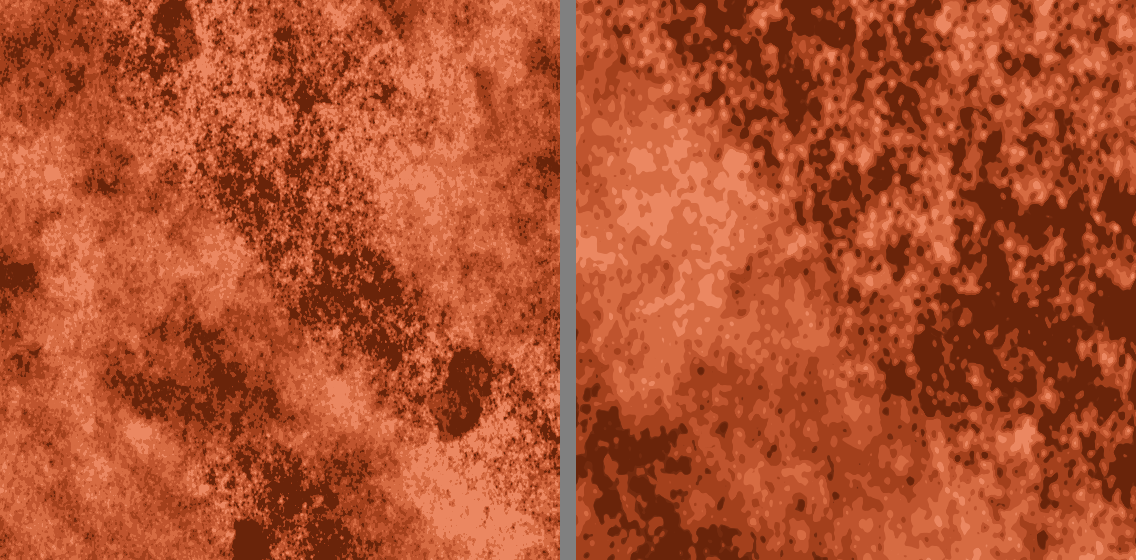
Left, the full canvas; right, a detail of the centre.
A WebGL 2 fragment shader for this texture:

```glsl
#version 300 es
precision highp float;

uniform vec2 u_resolution;
out vec4 fragColor;

#define BASE_SCALE 4.0      // broad light and dark areas
#define PATCH_SCALE 10.0    // medium patches
#define HOLLOW_SCALE 9.0    // solid dark hollows
#define CHIP_SCALE 105.0    // flakes of the surface
#define GRAIN_SCALE 240.0   // finest grains
#define SMOOTH_GRAIN 0.85   // grain strength on worn areas
#define ROUGH_GRAIN 2.0     // grain strength on broken areas
#define HOLLOW_DEPTH 2.1
#define CRACK_DEPTH 0.7
#define CONTRAST 0.92
#define BIAS 0.12
#define MAX_EDGE 0.1        // widest blend between two tones

vec3 hash32(vec2 p) {
    vec3 h = fract(p.xyx * vec3(0.1031, 0.1030, 0.0973));
    h += dot(h, h.yxz + 33.33);
    return fract((h.xxy + h.yzz) * h.zyx);
}

// Cellular noise: signed round bumps on jittered points, unit deviation
float bumps(vec2 p) {
    vec2 cell = floor(p);
    float sum = 0.0;
    for (int y = -1; y <= 1; y++) {
        for (int x = -1; x <= 1; x++) {
            vec2 id = cell + vec2(x, y);
            vec3 rnd = hash32(id + 71.0);
            vec2 d = p - id - rnd.xy;
            float w = max(1.0 - dot(d, d), 0.0);
            sum += (rnd.z * 2.0 - 1.0) * w * w * w;
        }
    }
    return sum * 2.58;
}

// Stretches the domain along a falling diagonal
vec2 diagonal(vec2 p) {
    return vec2(dot(p, vec2(0.85, 0.5)) * 1.25, dot(p, vec2(0.5, -0.85)) * 0.75);
}

float surfaceTone(vec2 p) {
    // Ragged outlines from a small domain warp
    vec2 warp = vec2(bumps(p * 26.0 + 5.3), bumps(p * 26.0 + 47.1));
    vec2 q = p + 0.008 * warp;
    vec2 slant = diagonal(q);

    // Broken zones, hollows and thin cracks
    float rough = smoothstep(-0.6, 1.2, bumps(slant * 3.2 + 13.7));
    float hollow = smoothstep(1.0, 1.65, bumps(slant * HOLLOW_SCALE + 31.4) + 0.15 * warp.x);
    hollow *= 0.25 + 0.75 * rough;
    float crackLine = abs(bumps(slant * 8.0 + 90.2));
    float crack = (1.0 - smoothstep(0.02, 0.11, crackLine)) * rough;

    // Broad shading
    float tone = 0.5 * bumps(q * BASE_SCALE + 2.6);
    tone += 0.48 * bumps(slant * PATCH_SCALE + 63.8);
    tone += 0.32 * bumps(q * 22.0 + 18.9);

    // Flakes and grains, slightly upright
    vec2 g = p * vec2(1.12, 0.88);
    float grain = 0.26 * bumps(g * 50.0 + 7.7);
    grain += 0.34 * bumps(g * CHIP_SCALE + 3.1);
    grain += 0.36 * bumps(g * GRAIN_SCALE + 11.9);
    tone += grain * mix(SMOOTH_GRAIN, ROUGH_GRAIN, rough) * (1.0 - 0.65 * hollow);

    tone -= HOLLOW_DEPTH * hollow + CRACK_DEPTH * crack;
    tone -= 0.35 * (rough - 0.4);
    return tone * CONTRAST + BIAS;
}

// Flat tones from dark to light with narrow blended borders
vec3 clayColor(float tone, float edge) {
    const vec3 shades[6] = vec3[6](
        vec3(0.41, 0.14, 0.04), vec3(0.46, 0.17, 0.06), vec3(0.64, 0.25, 0.11),
        vec3(0.75, 0.33, 0.18), vec3(0.84, 0.42, 0.26), vec3(0.92, 0.53, 0.38));
    const float limits[5] = float[5](-1.40, -1.23, -0.41, 0.30, 1.17);
    vec3 color = shades[0];
    for (int i = 0; i < 5; i++) {
        float t = smoothstep(limits[i] - edge, limits[i] + edge, tone);
        color = mix(color, shades[i + 1], t);
    }
    return color;
}

void main() {
    vec2 p = gl_FragCoord.xy / min(u_resolution.x, u_resolution.y);
    float tone = surfaceTone(p);
    float edge = clamp(0.5 * fwidth(tone), 0.005, MAX_EDGE);
    fragColor = vec4(clayColor(tone, edge), 1.0);
}
```
